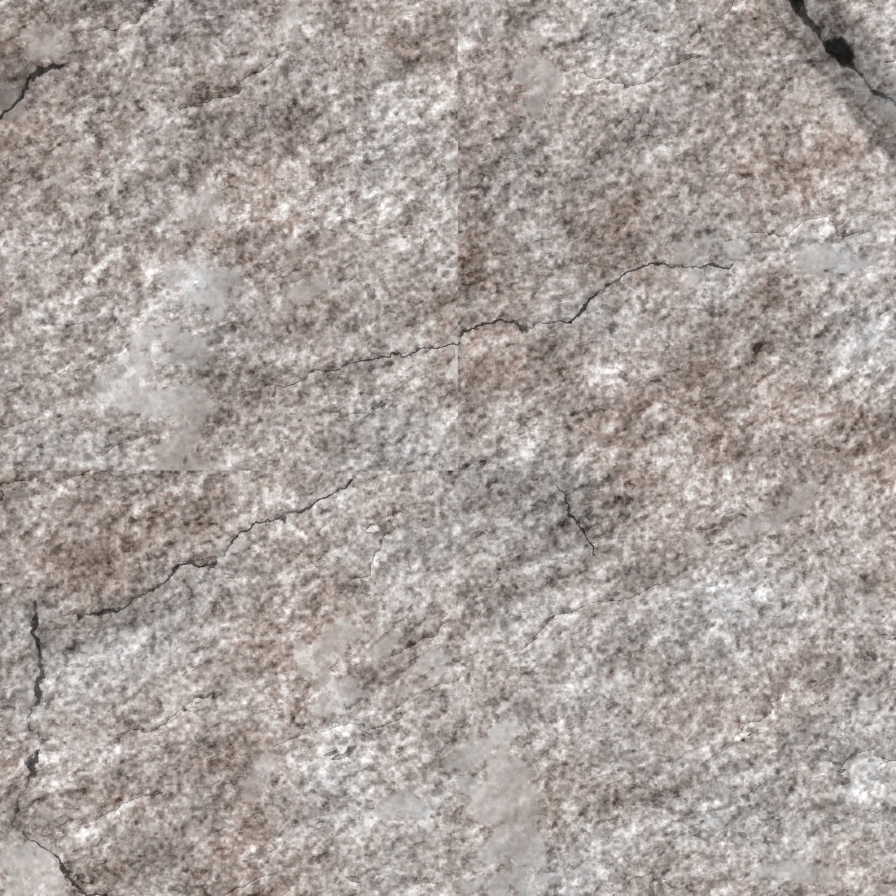
Write a Shadertoy shader that draws this texture.

```glsl
// Weathered grey-brown rock face with crisp grain, pale lichen and rising ledges.
#define BASE_TONE 0.668
#define PATCH_CONTRAST 0.24
#define MOTTLE_CONTRAST 0.30
#define GRAIN_CONTRAST 0.40
#define LEDGE_RELIEF 0.34
#define FINE_RELIEF 0.34
#define LICHEN 0.10
#define PITS 0.13
#define STRATA 0.20
#define WARMTH 0.95
#define CRACK_DEPTH 0.62
#define SEAM vec2(0.511, 0.475)

const int CRACKS = 11;

// Main fractures as start and end points
const vec4 crackLine[CRACKS] = vec4[CRACKS](
    vec4(0.050, 0.325, 0.024, 0.080), vec4(0.024, 0.080, 0.120, -0.010),
    vec4(0.090, 0.305, 0.215, 0.370), vec4(0.215, 0.370, 0.390, 0.465),
    vec4(0.515, 0.630, 0.640, 0.640), vec4(0.640, 0.640, 0.700, 0.695),
    vec4(0.700, 0.695, 0.810, 0.702), vec4(0.880, 1.010, 1.010, 0.870),
    vec4(0.620, 0.460, 0.665, 0.395), vec4(0.300, 0.565, 0.510, 0.622),
    vec4(-0.01, 0.865, 0.065, 0.930));
const float crackWidth[CRACKS] = float[CRACKS](
    0.0024, 0.0012, 0.0016, 0.0007, 0.0009, 0.0013, 0.0007, 0.0085, 0.0005, 0.0003, 0.0016);

float hash(vec2 p) {
    vec3 q = fract(vec3(p.xyx) * 0.1031);
    q += dot(q, q.yzx + 33.33);
    return fract((q.x + q.y) * q.z);
}

float noise(vec2 p) {
    vec2 i = floor(p), f = fract(p);
    f = f * f * (3.0 - 2.0 * f);
    return mix(mix(hash(i), hash(i + vec2(1, 0)), f.x),
               mix(hash(i + vec2(0, 1)), hash(i + vec2(1, 1)), f.x), f.y);
}

float fbm(vec2 p, int octaves) {
    float sum = 0.0, amp = 0.5, total = 0.0;
    for (int i = 0; i < octaves; i++) {
        sum += amp * noise(p);
        total += amp;
        amp *= 0.58;
        p = mat2(1.6, 1.2, -1.2, 1.6) * p + 17.3;
    }
    return sum / total;
}

// Coordinates along and across the bedding, which rises to the right
vec2 bedding(vec2 p) {
    return mat2(0.93, -0.37, 0.37, 0.93) * p;
}

vec3 rockSurface(vec2 p) {
    vec2 warped = p + 0.03 * (vec2(fbm(p * 9.0, 4), fbm(p * 9.0 + 40.0, 4)) - 0.5);
    vec2 bed = bedding(warped);

    float patches = fbm(bed * vec2(4.0, 6.0) + 3.0, 4) - 0.5;
    float mottle = fbm(bed * vec2(19.0, 29.0) + 11.0, 5) - 0.5;
    float grain = fbm(p * 205.0, 2) - 0.5;
    float smoothPatch = smoothstep(0.65, 0.69, fbm(bed * vec2(9.0, 13.0) + 71.0, 5));

    // Lit ledges, and a finer chipped relief
    vec2 ledge = bed * vec2(11.0, 22.0);
    float slope = fbm(ledge, 6) - fbm(ledge + vec2(-0.08, 0.24), 6);
    vec2 chip = bed * vec2(55.0, 80.0) + 29.0;
    float chips = fbm(chip, 4) - fbm(chip + vec2(-0.25, 0.40), 4);

    float tone = BASE_TONE + PATCH_CONTRAST * patches + MOTTLE_CONTRAST * mottle;
    float detail = GRAIN_CONTRAST * grain + LEDGE_RELIEF * slope + FINE_RELIEF * chips;
    tone += detail * (1.0 - 0.65 * smoothPatch) + 0.03 * smoothPatch;

    // Pale lichen clusters and small dark pits
    float cluster = smoothstep(0.42, 0.62, fbm(bed * 9.0 + 23.0, 4));
    tone += LICHEN * cluster * smoothstep(0.52, 0.62, fbm(warped * 75.0 + 5.0, 4));
    tone -= PITS * (1.0 - smoothPatch) * smoothstep(0.60, 0.74, fbm(bed * vec2(110.0, 160.0) + 91.0, 3));

    // Broken strata: a sharp shadow under each lit edge
    float layer = fract(bed.y * 8.0 + 2.0 * fbm(bed * vec2(4.0, 8.0) + 57.0, 6));
    float broken = smoothstep(0.50, 0.66, fbm(bed * vec2(9.0, 14.0) + 31.0, 4));
    float shadow = exp(-layer * 26.0) * (1.0 - smoothstep(0.985, 1.0, layer));
    float litEdge = smoothstep(0.84, 0.97, layer) * (1.0 - smoothstep(0.985, 1.0, layer));
    tone += STRATA * broken * (0.30 * litEdge - shadow);

    // Brown stains against cool grey minerals
    float stain = fbm(bed * vec2(7.0, 9.0) + 83.0, 5) - 0.5;
    float fleck = noise(p * 210.0 + 9.0) - 0.5;
    tone -= 0.11 * stain;
    float warm = 1.0 + 2.3 * stain + 0.7 * fleck - 0.4 * smoothPatch;
    warm *= WARMTH * (1.0 - 0.6 * smoothstep(0.70, 0.92, tone));
    return vec3(tone) - vec3(0.0, 0.040, 0.060) * warm;
}

// Dark core, shadowed rim and lit lower lip of every main fracture
vec3 addCracks(vec3 color, vec2 p) {
    vec2 jag = vec2(fbm(p * 24.0, 6), fbm(p * 24.0 + 60.0, 6)) - 0.5;
    vec2 q = p + 0.045 * jag;
    float opening = 1.9 * smoothstep(0.15, 0.85, fbm(p * 34.0 + 7.0, 3));
    for (int i = 0; i < CRACKS; i++) {
        vec2 start = crackLine[i].xy, along = crackLine[i].zw - start;
        float t = clamp(dot(q - start, along) / dot(along, along), 0.0, 1.0);
        vec2 away = q - start - along * t;
        float d = length(away), w = crackWidth[i] * opening;
        float core = (1.0 - smoothstep(w * 0.5, w + 0.0016, d)) * min(1.0, 0.25 + opening * 0.7);
        float rim = exp(-d / (crackWidth[i] * 1.5 + 0.003));
        float lip = rim * smoothstep(0.0, 0.003, -away.y);
        color *= 1.0 - 0.16 * rim;
        color += 0.10 * lip;
        color *= 1.0 - CRACK_DEPTH * core * (0.75 + 45.0 * min(crackWidth[i], 0.010));
    }
    return color;
}

void mainImage(out vec4 fragColor, in vec2 fragCoord) {
    vec2 p = fragCoord / iResolution.xy;

    // One quarter of the face is a separate slab with a faint straight joint
    vec2 joint = smoothstep(-0.001, 0.001, vec2(SEAM.x - p.x, p.y - SEAM.y));
    vec3 color = mix(rockSurface(p), rockSurface(p + vec2(6.7, 3.2)), joint.x * joint.y);

    // Shaded, streaked faces beside the upper corner crevices
    float edge = 0.03 * (fbm(p * 16.0, 4) - 0.5);
    float rightDepth = dot(p - vec2(0.87, 0.96), vec2(0.79, 0.61)) + edge;
    float rightFace = smoothstep(0.0, 0.012, rightDepth) * (1.0 - smoothstep(0.06, 0.09, rightDepth));
    float leftFace = 1.0 - smoothstep(0.02, 0.09, length((p - vec2(0.0, 0.915)) * vec2(1.0, 1.5)) + edge);
    float streak = fbm(vec2(dot(p, vec2(0.61, -0.79)) * 12.0, rightDepth * 75.0), 4);
    color *= 1.0 - rightFace * (0.04 + 0.38 * streak) - 0.22 * leftFace;

    color = addCracks(color, p);
    fragColor = vec4(clamp(color, 0.0, 1.0), 1.0);
}
```
